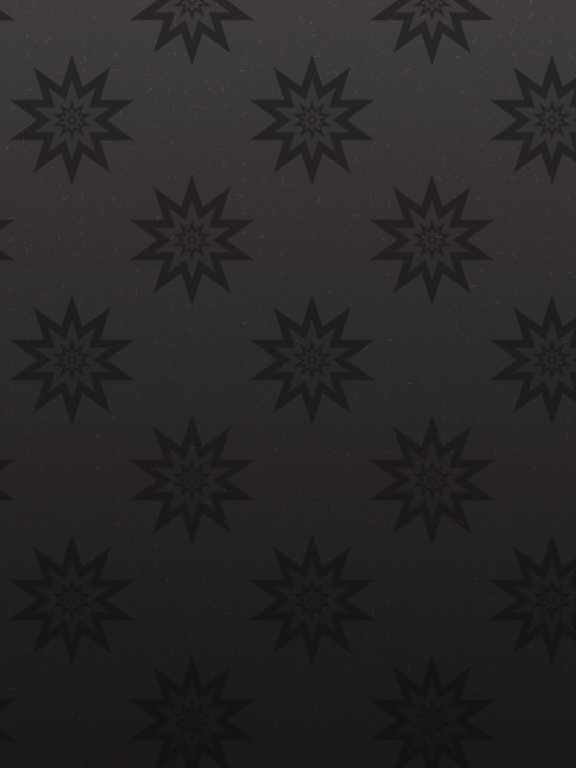
Write a Shadertoy shader that draws this pattern.

```glsl
// Lengths are fractions of the canvas height
const float TAU = 6.2831853;
const float SPACING = 0.3125;
const vec2 FIRST_STAR = vec2(0.25, 0.0625);
const float STAR_RADIUS = 0.0855;
const float STAR_POINTS = 10.0;
const float EDGE_ANGLE = 0.2 * TAU;
const int RING_COUNT = 6;
const float RING_RADII[RING_COUNT] = float[](1.0, 0.61, 0.315, 0.195, 0.105, 0.055);
const vec3 TOP_COLOR = vec3(0.252, 0.236, 0.240);
const vec3 BOTTOM_COLOR = vec3(0.097, 0.092, 0.093);
const float GRADIENT_POWER = 1.12;
const float INK_TOP = 0.34;
const float INK_BOTTOM = 0.20;
const float INNER_SHADE = 0.06;
const float HAIR_CELL = 0.0235;
const float HAIR_WIDTH = 0.00055;
const float HAIR_CHANCE = 0.42;
const float DOT_CELL = 0.0125;
const float DOT_RADIUS = 0.0009;
const float DOT_CHANCE = 0.5;
const vec3 RED_FLECK = vec3(0.75, 0.22, 0.18);
const vec3 GREY_FLECK = vec3(0.42, 0.44, 0.43);
const float GRAIN = 0.008;
const float BAND_TINT = 0.003;

float hash(vec2 p) {
    return fract(sin(dot(p, vec2(127.1, 311.7))) * 43758.5453);
}

float inside(float dist, float pixel) {
    return 1.0 - smoothstep(-0.7 * pixel, 0.7 * pixel, dist);
}

// Offset from the nearest star centre on the staggered grid
vec2 nearestStar(vec2 p) {
    vec2 a = mod(p - FIRST_STAR + 0.5 * SPACING, SPACING) - 0.5 * SPACING;
    vec2 b = mod(p - FIRST_STAR, SPACING) - 0.5 * SPACING;
    return dot(a, a) < dot(b, b) ? a : b;
}

// Tip radius of the concentric star whose outline passes through p
float starGauge(vec2 p) {
    float sector = TAU / STAR_POINTS;
    float angle = atan(p.x, p.y + 1e-6);
    angle = abs(mod(angle + 0.5 * sector, sector) - 0.5 * sector);
    return length(p) * cos(angle - EDGE_ANGLE) / cos(EDGE_ANGLE);
}

// x: dark ring coverage, y: coverage of the whole star
vec2 starInk(vec2 p, float pixel) {
    float gauge = starGauge(p);
    float ink = 0.0;
    for (int i = 0; i < RING_COUNT; i++) {
        float dist = (gauge - STAR_RADIUS * RING_RADII[i]) * cos(EDGE_ANGLE);
        ink = mix(ink, float(1 - i % 2), inside(dist, pixel));
    }
    return vec2(ink, inside((gauge - STAR_RADIUS) * cos(EDGE_ANGLE), pixel));
}

// Short bent fibres, one at most in each cell
vec3 hairs(vec2 p, float pixel) {
    vec2 id = floor(p / HAIR_CELL);
    vec2 jitter = vec2(hash(id + 3.1), hash(id + 7.7)) - 0.5;
    vec2 q = p - (id + 0.5 + 0.5 * jitter) * HAIR_CELL;
    float turn = TAU * hash(id + 13.3);
    q = mat2(cos(turn), -sin(turn), sin(turn), cos(turn)) * q;
    float halfLength = HAIR_CELL * mix(0.06, 0.2, hash(id + 19.9));
    q.y += (hash(id + 23.5) - 0.5) * 120.0 * q.x * q.x;
    float dist = length(vec2(max(abs(q.x) - halfLength, 0.0), q.y)) - HAIR_WIDTH;
    float present = step(hash(id + 29.2), HAIR_CHANCE);
    vec3 tint = mix(GREY_FLECK, RED_FLECK, step(0.45, hash(id + 31.8)));
    return tint * present * inside(dist, pixel) * mix(0.4, 1.0, hash(id + 37.4));
}

vec3 dots(vec2 p, float pixel) {
    vec2 id = floor(p / DOT_CELL);
    vec2 jitter = vec2(hash(id + 41.3), hash(id + 43.9)) - 0.5;
    float dist = length(p - (id + 0.5 + 0.7 * jitter) * DOT_CELL) - DOT_RADIUS;
    float present = step(hash(id + 47.1), DOT_CHANCE);
    return GREY_FLECK * present * inside(dist, pixel) * mix(0.3, 0.9, hash(id + 53.6));
}

void mainImage(out vec4 fragColor, in vec2 fragCoord) {
    vec2 p = fragCoord / iResolution.y;
    float pixel = 1.0 / iResolution.y;

    // Vertical fade with faint warm and cool bands
    vec3 color = mix(BOTTOM_COLOR, TOP_COLOR, pow(p.y, GRADIENT_POWER));
    color += BAND_TINT * sin(p.y * 18.0 + 1.0) * vec3(1.0, -0.6, -0.3);

    // Nested stars
    vec2 star = starInk(nearestStar(p), pixel);
    color *= 1.0 - INNER_SHADE * star.y;
    color *= 1.0 - mix(INK_BOTTOM, INK_TOP, p.y) * star.x;

    // Flecks and grain
    color *= 1.0 + hairs(p, pixel) + dots(p, pixel);
    color += GRAIN * (hash(floor(p * 512.0)) - 0.5);

    fragColor = vec4(color, 1.0);
}
```
